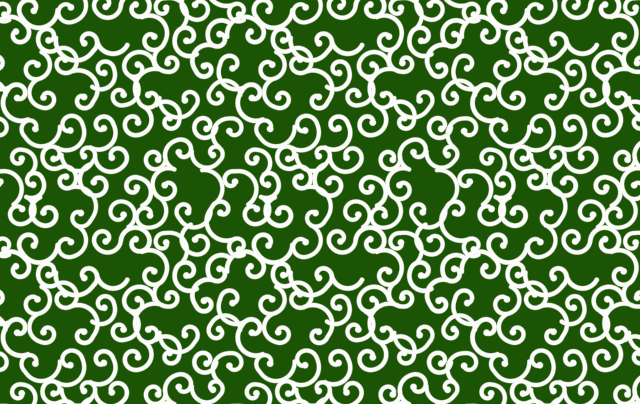
A WebGL 2 fragment shader for this pattern:

```glsl
#version 300 es
precision highp float;
// Arabesque of white curls on green. A square tile holds a jittered brick
// lattice of spirals; each spiral unwinds into a tail that lands tangentially
// on the ring of one randomly chosen neighbour, forming S-curves and branches.

#define TILE 0.581       // side of the repeat, in canvas heights
#define COLS 7.0         // curls across one tile
#define ROWS 8.0         // curls up one tile (even, for the brick offset)
#define JITTER 0.26      // scatter of centres, in cells
#define RING vec2(0.31, 0.44)  // smallest and largest ring radius
#define HALF_LINE 0.068  // half the line width
#define BLOB 0.100       // radius of the drop at the inner end
#define TIGHTEN 0.62     // share of radius lost in the first turn
#define FLARE 2.4        // angle over which the tail opens out
#define STUBS 0.07       // share of curls broken off to a short arc
#define SOFT 0.026       // edge softness

const float PI = 3.14159;
const float TAU = 6.28318;
const vec3 GREEN = vec3(0.11, 0.33, 0.02);
const vec3 WHITE = vec3(0.99, 0.99, 0.98);

out vec4 fragColor;
uniform vec2 u_resolution;

// Random value that repeats with the tile
float hash(vec2 id, float salt) {
    vec2 p = mod(id, vec2(COLS, ROWS));
    return fract(sin(dot(p, vec2(127.1, 311.7)) + salt * 74.7) * 43758.5);
}

vec2 polar(float angle) { return vec2(cos(angle), sin(angle)); }

vec2 centre(vec2 id) {
    vec2 brick = vec2(id.x + 0.5 + 0.5 * mod(id.y, 2.0), (id.y + 0.5) * COLS / ROWS);
    return brick + JITTER * (vec2(hash(id, 1.0), hash(id, 2.0)) - 0.5);
}

// One of the six lattice neighbours, which receives the tail
vec2 parentOf(vec2 id) {
    float k = floor(hash(id, 3.0) * 6.0);
    float side = mod(k, 2.0);
    if (k < 2.0) return id + vec2(side * 2.0 - 1.0, 0.0);
    return id + vec2(side - 1.0 + mod(id.y, 2.0), k < 4.0 ? -1.0 : 1.0);
}

float ringRadius(vec2 id) { return mix(RING.x, RING.y, hash(id, 4.0)); }
float handedness(vec2 id) { return hash(id, 5.0) < 0.5 ? -1.0 : 1.0; }

float tailAngle(vec2 id) {
    vec2 v = centre(parentOf(id)) - centre(id);
    return atan(v.y, v.x);
}

// Spiral radius at angle t wound inward from the tip of the tail
float spiral(float ring, float tip, float t) {
    float body = ring * (1.0 - TIGHTEN * pow(max(t, 0.0) / TAU, 1.5));
    float open = 0.5 + 0.5 * cos(PI * clamp(t / FLARE, 0.0, 1.0));
    return body + (tip - ring) * open;
}

// Tail length: to the middle of a mutual pair, else to the parent's ring
float tipRadius(vec2 id) {
    vec2 parent = parentOf(id);
    float gap = length(centre(parent) - centre(id));
    if (distance(parentOf(parent), id) < 0.5) return 0.5 * gap;
    float facing = tailAngle(id) + PI;
    float t = mod(handedness(parent) * (tailAngle(parent) - facing), TAU);
    float ring = ringRadius(parent);
    return gap - max(spiral(ring, 0.6, t), 0.72 * ring);
}

// Signed distance to one curl with its tail
float curl(vec2 p, vec2 id) {
    vec2 v = p - centre(id);
    float rho = length(v);
    if (rho > 1.4) return 1.0;
    float ring = ringRadius(id), tip = tipRadius(id);
    float hand = handedness(id), start = tailAngle(id);
    bool stub = hash(id, 6.0) < STUBS;
    float sweep = stub ? 2.0 : mix(6.5, 7.3, hash(id, 7.0));
    float halfLine = HALF_LINE * mix(0.94, 1.08, hash(id, 8.0));

    // Rounded tip and inner drop
    vec2 inner = polar(start - hand * sweep) * spiral(ring, tip, sweep);
    float d = length(v - polar(start) * tip) - halfLine;
    d = min(d, length(v - inner) - (stub ? halfLine : BLOB));

    // Both windings that cross this direction
    float turn = mod(hand * (start - atan(v.y, v.x)), TAU);
    for (int n = 0; n < 2; n++) {
        float t = turn + TAU * float(n);
        if (t > sweep) break;
        float r = spiral(ring, tip, t);
        float slope = (spiral(ring, tip, t + 0.05) - r) / (0.05 * r);
        d = min(d, abs(rho - r) / sqrt(1.0 + slope * slope) - halfLine);
    }
    return d;
}

void main() {
    float cells = COLS / TILE;
    vec2 p = gl_FragCoord.xy / u_resolution.y * cells;
    vec2 home = floor(p * vec2(1.0, ROWS / COLS));

    // Nearest of the surrounding curls
    float d = 1.0;
    for (int y = -2; y <= 2; y++)
        for (int x = -2; x <= 2; x++)
            d = min(d, curl(p, home + vec2(x, y)));

    float soft = max(SOFT, 0.7 * cells / u_resolution.y);
    fragColor = vec4(mix(WHITE, GREEN, smoothstep(-soft, soft, d)), 1.0);
}
```
